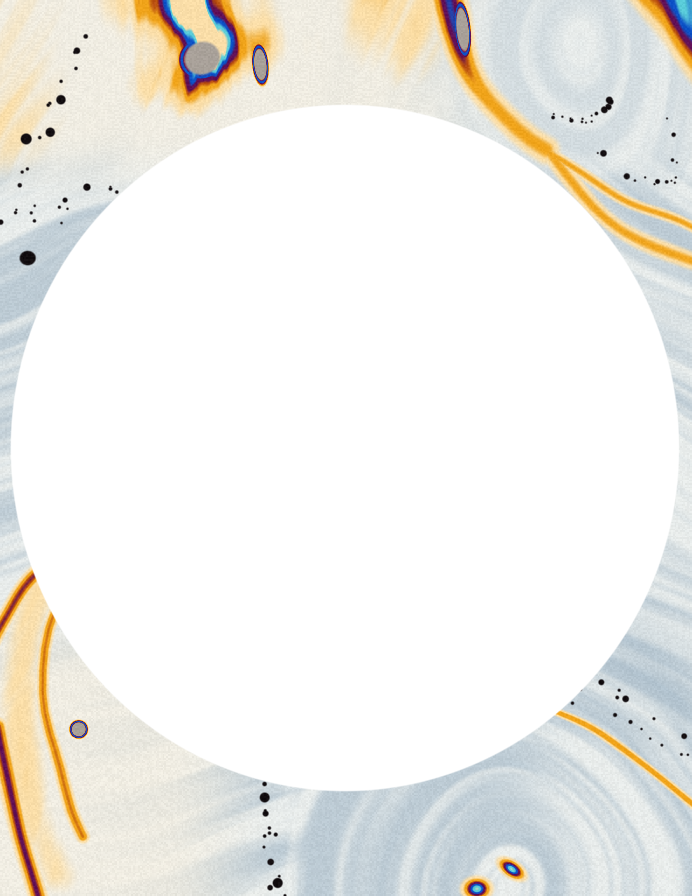
Write a WebGL 1 fragment shader that draws this background.

```glsl
precision highp float;
// Marbled soap film with amber and violet veins around a large white disc.
uniform vec2 u_resolution;

const float ASPECT = 0.7734;
const vec2 DISC_CENTER = vec2(0.3855, 0.5);
const vec2 DISC_RADII = vec2(0.3735, 0.383);
const vec3 PALE = vec3(0.91, 0.925, 0.92);
const vec3 SLATE = vec3(0.68, 0.75, 0.8);
const vec3 IVORY = vec3(0.95, 0.93, 0.88);
const vec3 CREAM = vec3(0.98, 0.87, 0.66);
const vec3 AMBER = vec3(0.94, 0.64, 0.1);
const vec3 RUST = vec3(0.72, 0.3, 0.06);
const vec3 PLUM = vec3(0.38, 0.06, 0.34);
const vec3 BLUE = vec3(0.05, 0.32, 0.78);
const vec3 AQUA = vec3(0.35, 0.8, 0.85);
const vec3 STONE = vec3(0.66, 0.63, 0.6);
const vec3 INK = vec3(0.07, 0.05, 0.06);
const float GRAIN = 0.05;

vec2 p, q;  // canvas position, plain and slightly warped
float film = 0.0, ink = 0.0, cell = 9.0, drop = 9.0;

float hash(vec2 v) {
  return fract(sin(dot(v, vec2(127.1, 311.7))) * 43758.5);
}

float noise(vec2 v) {
  vec2 i = floor(v), f = fract(v);
  f *= f * (3.0 - 2.0 * f);
  return mix(mix(hash(i), hash(i + vec2(1, 0)), f.x),
             mix(hash(i + vec2(0, 1)), hash(i + vec2(1, 1)), f.x), f.y);
}

vec2 wobble(float scale) {
  return vec2(noise(p * scale), noise(p * scale + 19.0)) - 0.5;
}

// Fine parallel streaks across a flow coordinate
float streaks(float across, float along) {
  return 0.5 * noise(vec2(across * 28.0, along * 4.0))
       + 0.3 * noise(vec2(across * 75.0, along * 6.0))
       + 0.2 * noise(vec2(across * 160.0, along * 9.0));
}

vec2 bezier(vec4 ab, vec2 c, float t) {
  return mix(mix(ab.xy, ab.zw, t), mix(ab.zw, c, t), t);
}

// Soft film vein along a quadratic curve
void vein(vec4 ab, vec2 c, float width, float strength) {
  float d = 9.0;
  vec2 a = ab.xy;
  for (int i = 1; i <= 10; i++) {
    vec2 b = bezier(ab, c, float(i) / 10.0), s = b - a, v = q - a;
    d = min(d, length(v - s * clamp(dot(v, s) / dot(s, s), 0.0, 1.0)));
    a = b;
  }
  film = max(film, strength * exp(-d * d / (width * width)));
}

// Ink dots scattered along a quadratic curve
void specks(vec4 ab, vec2 c, float spread, float size) {
  float px = 1.0 / u_resolution.y;
  for (int i = 0; i < 15; i++) {
    vec2 k = vec2(float(i), ab.x * 50.0);
    vec2 o = vec2(hash(k), hash(k + 40.0)) - 0.5;
    float r = size * (0.25 + 0.75 * pow(hash(k + 80.0), 3.0));
    float d = length(p - bezier(ab, c, (k.x + 0.5 + o.x) / 15.0) - o * spread);
    ink = max(ink, 1.0 - smoothstep(r - px, r + px, d));
  }
}

// Radial coordinate of a tilted ellipse, 1 on its rim
float oval(float x, float y, float rx, float ry, float tilt) {
  vec2 v = p - vec2(x, y);
  float s = sin(tilt), c = cos(tilt);
  return length(vec2(v.x * c + v.y * s, v.y * c - v.x * s) / vec2(rx, ry));
}

// Interference colours by film thickness
vec3 tint(vec3 col, float t) {
  col = mix(col, CREAM, smoothstep(0.08, 0.3, t));
  col = mix(col, AMBER, smoothstep(0.3, 0.5, t));
  col = mix(col, RUST, smoothstep(0.55, 0.68, t));
  col = mix(col, PLUM, smoothstep(0.66, 0.76, t));
  col = mix(col, BLUE, smoothstep(0.82, 0.94, t));
  col = mix(col, AQUA, smoothstep(0.97, 1.08, t));
  return mix(col, CREAM, smoothstep(1.1, 1.2, t));
}

void main() {
  p = gl_FragCoord.xy / u_resolution * vec2(ASPECT, 1.0);
  q = p + 0.012 * wobble(13.0);
  vec2 w = p + 0.05 * wobble(6.0);
  // Pale flow: tilted side bands, rings below and at upper right
  float top = smoothstep(0.76, 0.86, p.y), right = smoothstep(0.42, 0.58, p.x);
  float side = streaks(w.y + mix(-0.3, 0.65, right) * w.x, w.x);
  float rings = streaks(length(w - vec2(0.56, 0.0)), w.x);
  float eddy = streaks(length((w - vec2(0.63, 0.94)) * vec2(1.0, 0.7)), w.y);
  float fall = streaks(w.x * 0.9 - w.y * 0.4, w.y);
  float low = smoothstep(0.24, 0.15, p.y) * smoothstep(0.3, 0.36, p.x);
  float flow = mix(mix(side, rings, low), mix(fall, eddy, right), top);
  float cool = smoothstep(0.3, 0.75, flow) * mix(0.75, 0.35, top);
  cool += 0.35 * smoothstep(0.08, 0.0, abs(p.y + 0.65 * p.x - 0.75)) * right * (1.0 - top);
  float warm = top * (1.0 - right) + smoothstep(0.34, 0.25, p.y) * smoothstep(0.32, 0.18, p.x);
  vec3 col = mix(mix(PALE, SLATE, cool), IVORY, 0.8 * warm);
  // Plume, upper streaks and corner
  float dx = q.x - 0.222 - 0.018 * sin(q.y * 55.0), ribs = streaks(q.x * 1.3 + 0.15 * q.y, q.y);
  film = smoothstep(0.84, 0.97, q.y + 0.08 * fall - 0.04)
       * (exp(-dx * dx / 0.0018) * (0.7 + 0.75 * ribs) + 0.9 * ribs * exp(-dx * dx / 0.008));
  film = max(film, 0.42 * fall * top * smoothstep(0.15, 0.0, p.x));
  film = max(film, 0.75 * fall * smoothstep(0.86, 1.0, p.y) * exp(-pow(abs(p.x - 0.44) / 0.055, 2.0)));
  float corner = (q.x - 0.71) * 0.8 + (q.y - 1.0) * 0.6;
  film = max(film, smoothstep(-0.02, 0.04, corner) * (0.75 + 0.4 * eddy));
  // Long veins
  vein(vec4(0.497, 1.02, 0.52, 0.88), vec2(0.615, 0.83), 0.015, 0.5 + 0.4 * smoothstep(0.88, 0.98, p.y));
  vein(vec4(0.61, 0.832, 0.68, 0.79), vec2(0.79, 0.735), 0.006, 0.48);
  vein(vec4(0.62, 0.825, 0.69, 0.73), vec2(0.79, 0.7), 0.01, 0.48);
  vein(vec4(0.05, 0.37, 0.01, 0.33), vec2(-0.01, 0.29), 0.008, 0.72);
  vein(vec4(-0.008, 0.19, 0.012, 0.09), vec2(0.044, -0.02), 0.01, 0.76);
  vein(vec4(0.065, 0.315, 0.02, 0.22), vec2(0.094, 0.07), 0.007, 0.62);
  vein(vec4(0.05, 0.35, -0.02, 0.2), vec2(0.06, 0.03), 0.026, 0.2 + 0.2 * fall);
  vein(vec4(0.62, 0.21, 0.7, 0.165), vec2(0.79, 0.09), 0.005, 0.55);
  // Rainbow drops and grey cells
  drop = min(oval(0.533, 0.008, 0.014, 0.011, 0.0), oval(0.572, 0.03, 0.015, 0.008, -0.6));
  film = max(film, 1.15 * exp(-drop * drop));
  cell = min(oval(0.226, 0.935, 0.021, 0.019, 0.4), oval(0.291, 0.928, 0.007, 0.018, 0.1));
  cell = min(cell, min(oval(0.517, 0.967, 0.007, 0.025, 0.1), oval(0.088, 0.186, 0.008, 0.008, 0.0)));
  film = max(film, 0.95 * exp(-16.0 * (cell - 1.1) * (cell - 1.1)));
  col = mix(tint(col, film), STONE, smoothstep(1.05, 0.85, cell));
  // Ink specks
  specks(vec4(0.09, 0.98, 0.06, 0.86), vec2(0.01, 0.8), 0.025, 0.007);
  specks(vec4(0.0, 0.755, 0.06, 0.75), vec2(0.14, 0.8), 0.03, 0.005);
  specks(vec4(0.61, 0.875, 0.67, 0.85), vec2(0.68, 0.89), 0.008, 0.004);
  specks(vec4(0.65, 0.84, 0.8, 0.73), vec2(0.74, 0.87), 0.012, 0.004);
  specks(vec4(0.66, 0.24, 0.71, 0.2), vec2(0.77, 0.17), 0.05, 0.005);
  specks(vec4(0.305, 0.13, 0.3, 0.07), vec2(0.31, 0.0), 0.02, 0.006);
  ink = max(ink, smoothstep(1.15, 0.85, oval(0.031, 0.712, 0.009, 0.008, 0.0)));
  col = mix(col, INK, ink) + GRAIN * (hash(floor(p * 512.0)) - 0.5);
  // White disc
  float disc = (length((p - DISC_CENTER) / DISC_RADII) - 1.0) * DISC_RADII.x, edge = 1.0 / u_resolution.y;
  gl_FragColor = vec4(mix(vec3(1.0), col, smoothstep(-edge, edge, disc)), 1.0);
}
```
